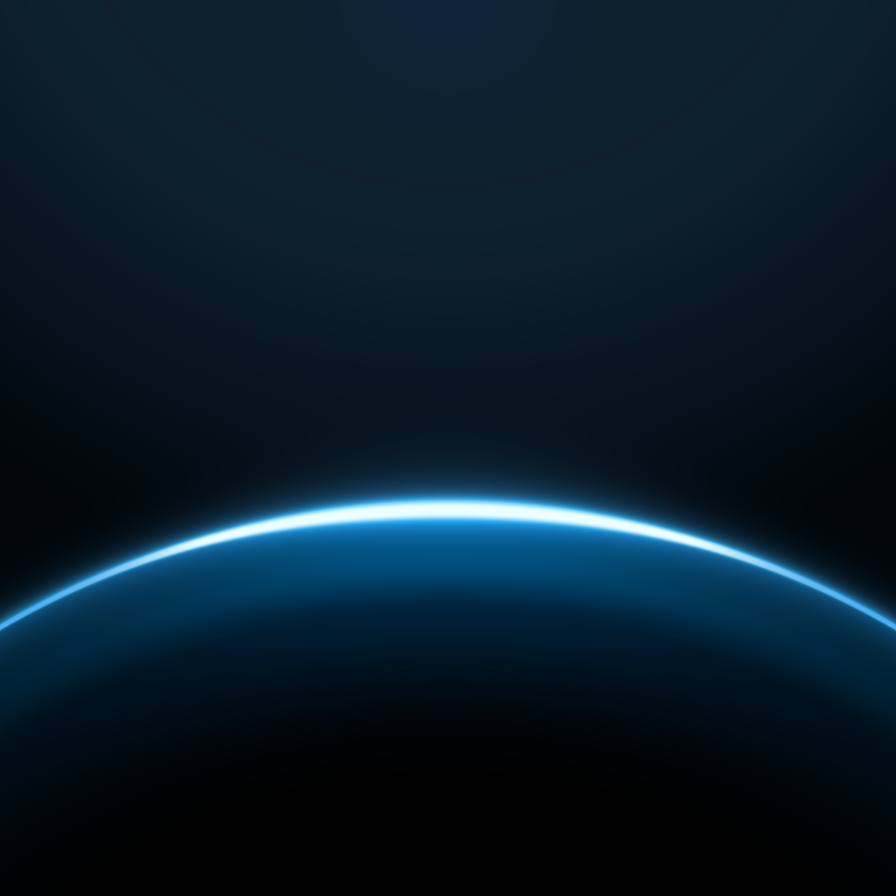
Give the GLSL for this background, as a Shadertoy shader.

```glsl
// Glowing blue planet horizon with a bright crescent rim under a dim, faintly ringed sky.

const vec2  PLANET_CENTER = vec2(0.0, -0.5396);
const float PLANET_RADIUS = 0.981;
const vec2  SKY_CENTER    = vec2(0.0, 1.25);

// Bell curve of height one and the given width.
float bell(float x, float width) {
    float t = x / width;
    return exp(-t * t);
}

// Dim sky, darkening away from a point above the canvas.
vec3 skyColor(vec2 p) {
    const vec3 SLATE = vec3(0.052, 0.132, 0.180);
    const vec3 NAVY  = vec3(0.028, 0.085, 0.128);
    const vec3 NIGHT = vec3(0.000, 0.022, 0.040);
    const vec3 RING_TINT = vec3(0.008, -0.010, 0.002);

    float r = length(p - SKY_CENTER);
    vec3 color = mix(SLATE, NAVY, smoothstep(0.48, 0.72, r));
    color = mix(color, NIGHT, smoothstep(0.67, 0.94, r));

    // Faint concentric rings and a blue spot at the top.
    color += RING_TINT * (bell(r - 0.458, 0.008) + bell(r - 0.670, 0.012));
    color += vec3(0.0, 0.0, 0.035) * bell(length(p - vec2(0.0, 1.02)), 0.13);
    return color;
}

// Planet body: a blue shelf below the rim, then a long fade to black.
vec3 planetColor(float depth, float side) {
    const vec3 SHELF = vec3(0.0, 0.14, 0.20);
    const vec3 DEEP  = vec3(0.0, 0.16, 0.28);
    float shelf = 1.0 - smoothstep(0.065, 0.125, depth);
    float fade = pow(1.0 - smoothstep(0.06, 0.34, depth), 1.5);
    return (SHELF * shelf + DEEP * fade) * mix(0.28, 1.0, bell(side, 0.38));
}

// Halo that spreads into the sky, wider near the middle.
vec3 outerGlow(float height, float focus) {
    const vec3 HAZE = vec3(0.13, 0.36, 0.52);
    const vec3 NEAR = vec3(0.08, 0.30, 0.40);
    float haze = exp(-height / mix(0.014, 0.023, focus));
    return HAZE * haze * mix(0.65, 1.0, focus) + NEAR * exp(-height / 0.005);
}

// Short glow that spreads from the rim into the planet.
vec3 innerGlow(float depth, float focus) {
    return vec3(0.13, 0.34, 0.50) * exp(-depth / 0.016) * mix(0.55, 1.0, focus);
}

// Bright crescent: a hot core inside a cyan fringe.
vec3 addCrescent(vec3 base, float offset, float halfWidth, float focus) {
    const vec3 TIP    = vec3(0.30, 0.68, 0.95);
    const vec3 HOT    = vec3(0.93, 1.00, 1.00);
    const vec3 FRINGE = vec3(0.16, 0.74, 0.98);
    float t = abs(offset) / halfWidth;
    float core = exp(-pow(t, 4.0));
    float fringe = exp(-pow(t / 1.3, 3.0));
    vec3 coreColor = mix(TIP, HOT, smoothstep(0.04, 0.45, focus));
    vec3 color = mix(base, FRINGE, fringe * mix(0.5, 0.85, focus));
    return mix(color, coreColor, core);
}

void mainImage(out vec4 fragColor, in vec2 fragCoord) {
    vec2 p = (fragCoord - vec2(0.5 * iResolution.x, 0.0)) / iResolution.y;

    // Depth below the rim, and strength of the light along it.
    float depth = PLANET_RADIUS - length(p - PLANET_CENTER);
    float focus = bell(p.x, 0.29);
    float rimDepth = mix(0.0040, 0.0105, focus);
    float rimWidth = mix(0.0021, 0.0098, focus);
    float offset = depth - rimDepth;

    vec3 sky = skyColor(p) + outerGlow(max(-offset - rimWidth, 0.0), focus);
    vec3 planet = planetColor(depth, p.x)
                + innerGlow(max(offset - rimWidth, 0.0), focus);

    // The crescent hides the soft seam between sky and planet.
    float inside = smoothstep(-0.5 * rimWidth, 0.5 * rimWidth, offset);
    vec3 color = mix(sky, planet, inside);
    color = addCrescent(color, offset, rimWidth, focus);

    fragColor = vec4(clamp(color, 0.0, 1.0), 1.0);
}
```
